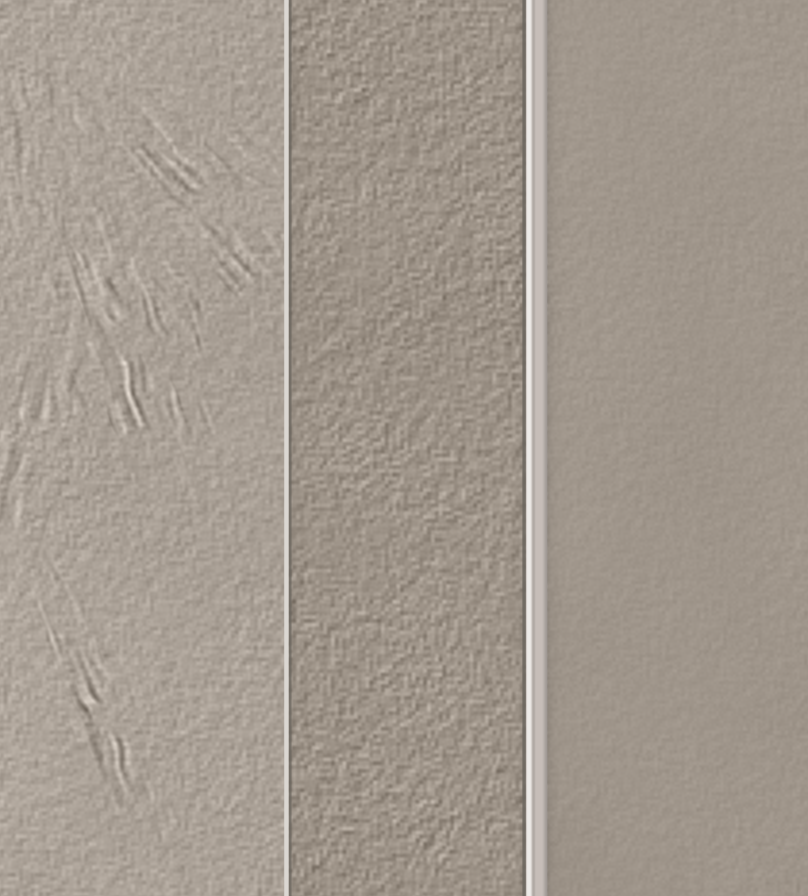
Write a Shadertoy shader that draws this texture.

```glsl
// Three upright panels of warm grey plaster, parted by a thin pale strip and a
// rounded trim bar. Embossed value noise makes the grain; stretched noise inside
// soft tilted ellipses makes the trowel scratches.

const vec3 LEFT_TONE = vec3(0.665, 0.628, 0.588);
const vec3 MIDDLE_TONE = vec3(0.612, 0.572, 0.528);
const vec3 RIGHT_TONE = vec3(0.622, 0.584, 0.542);
const vec3 STRIP_TONE = vec3(0.86, 0.845, 0.825);
const vec3 BAR_TONE = vec3(0.775, 0.742, 0.722);
const vec3 BAR_LIGHT = vec3(0.93, 0.92, 0.91);
const vec3 GROOVE_TONE = vec3(0.42, 0.40, 0.37);

const float STRIP_X = 0.3545;       // centre of the thin strip
const float STRIP_HALF = 0.0028;
const float BAR_LEFT = 0.6510;
const float BAR_RIGHT = 0.6775;
const float GRAIN_SCALE = 210.0;
const vec3 GRAIN_AMOUNT = vec3(0.075, 0.105, 0.026); // left, middle, right
const float SCRATCH_AMOUNT = 0.26;

float hash(vec2 p) {
    vec3 q = fract(p.xyx * 0.1031);
    q += dot(q, q.yzx + 33.33);
    return fract((q.x + q.y) * q.z);
}

float noise(vec2 p) {
    vec2 cell = floor(p), f = fract(p);
    f = f * f * (3.0 - 2.0 * f);
    return mix(mix(hash(cell), hash(cell + vec2(1, 0)), f.x),
               mix(hash(cell + vec2(0, 1)), hash(cell + vec2(1, 1)), f.x), f.y);
}

float fbm(vec2 p) {
    float sum = 0.0, weight = 0.5;
    for (int i = 0; i < 4; i++) {
        sum += weight * noise(p);
        p = p * 2.03 + 17.0;
        weight *= 0.5;
    }
    return sum;
}

// Relief lit from the upper left
float emboss(vec2 p) {
    vec2 toLight = vec2(-0.45, 0.45);
    return noise(p - toLight) - noise(p + toLight);
}

// Soft-edged coverage of the span from a to b
float band(float x, float a, float b, float soft) {
    return smoothstep(a - soft, a + soft, x) - smoothstep(b - soft, b + soft, x);
}

// Fine grooves along a tilted axis, fading out from the centre
float scratches(vec2 p, vec2 centre, vec2 halfSize, float lean) {
    vec2 d = p - centre;
    float c = cos(lean), s = sin(lean);
    vec2 q = vec2(c * d.x + s * d.y, c * d.y - s * d.x);
    vec2 r = q / halfSize;
    float mask = exp(-dot(r, r));
    vec2 g = (q + centre) * vec2(150.0, 17.0);
    g.x += 1.5 * noise(q * 28.0);
    float ridge = noise(g + vec2(0.45, 0.0)) - noise(g - vec2(0.45, 0.0));
    float broken = smoothstep(0.40, 0.70, noise(q * vec2(55.0, 22.0) + 41.0));
    return ridge * mask * broken;
}

void mainImage(out vec4 fragColor, in vec2 fragCoord) {
    vec2 p = fragCoord / iResolution.x;
    float x = p.x, y = fragCoord.y / iResolution.y;
    float soft = max(0.0011, 0.6 / iResolution.x);

    // Panel selection and broad shading
    float pastStrip = smoothstep(STRIP_X - soft, STRIP_X + soft, x);
    float pastBar = smoothstep(BAR_RIGHT - soft, BAR_RIGHT + soft, x);
    vec3 colour = mix(mix(LEFT_TONE, MIDDLE_TONE, pastStrip), RIGHT_TONE, pastBar);
    float grainAmount = mix(mix(GRAIN_AMOUNT.x, GRAIN_AMOUNT.y, pastStrip), GRAIN_AMOUNT.z, pastBar);
    colour += (1.0 - pastStrip) * (0.012 - 0.055 * x);
    colour += pastBar * 0.012 * (y - 0.4);
    colour += 0.035 * (fbm(p * 7.0) - 0.47);

    // Plaster grain, rougher in patches
    float rough = 0.55 + 0.9 * fbm(p * 9.0 + 5.0);
    float grain = emboss(p * GRAIN_SCALE) + 0.5 * emboss(p * GRAIN_SCALE * 0.48 + 9.0);
    colour += grainAmount * rough * grain;
    colour += 0.018 * (noise(p * 330.0) - 0.5);

    // Trowel scratches: five sweeps on the left, two faint ones in the middle
    float left = scratches(p, vec2(0.145, 0.69), vec2(0.085, 0.19), 0.36);
    left += 1.1 * scratches(p, vec2(0.125, 0.22), vec2(0.037, 0.17), 0.38);
    left += 0.8 * scratches(p, vec2(0.035, 0.57), vec2(0.050, 0.20), -0.20);
    left += 0.7 * scratches(p, vec2(0.250, 0.85), vec2(0.100, 0.17), 0.75);
    left += 0.6 * scratches(p, vec2(0.040, 0.96), vec2(0.080, 0.09), 0.12);
    float middle = scratches(p, vec2(0.560, 0.10), vec2(0.055, 0.17), -0.36);
    middle += scratches(p, vec2(0.440, 0.69), vec2(0.060, 0.09), -0.70);
    colour += SCRATCH_AMOUNT * mix(left, 0.35 * middle, pastStrip) * (1.0 - pastBar);

    // Thin strip with a groove on its right
    float stripEnd = STRIP_X + STRIP_HALF;
    colour *= 1.0 - 0.10 * pastStrip * exp(-max(x - stripEnd, 0.0) / 0.006);
    colour = mix(colour, GROOVE_TONE, 0.75 * band(x, stripEnd, stripEnd + 0.0035, soft));
    colour = mix(colour, STRIP_TONE, band(x, STRIP_X - STRIP_HALF, stripEnd, soft));

    // Rounded bar: groove, bright lip, flat face, shaded far edge
    colour *= 1.0 - 0.10 * exp(-max(BAR_LEFT - x, x - BAR_RIGHT) / 0.006) * step(STRIP_X, x);
    colour = mix(colour, GROOVE_TONE, 0.85 * band(x, BAR_LEFT - 0.0045, BAR_LEFT, soft));
    float across = (x - BAR_LEFT) / (BAR_RIGHT - BAR_LEFT);
    vec3 bar = mix(BAR_TONE, BAR_LIGHT, band(across, 0.02, 0.25, 0.07));
    bar *= 1.0 - 0.11 * band(across, 0.30, 0.42, 0.06);
    bar *= 1.0 - 0.20 * smoothstep(0.72, 1.0, across);
    colour = mix(colour, bar, band(x, BAR_LEFT, BAR_RIGHT, soft));

    fragColor = vec4(clamp(colour, 0.0, 1.0), 1.0);
}
```
